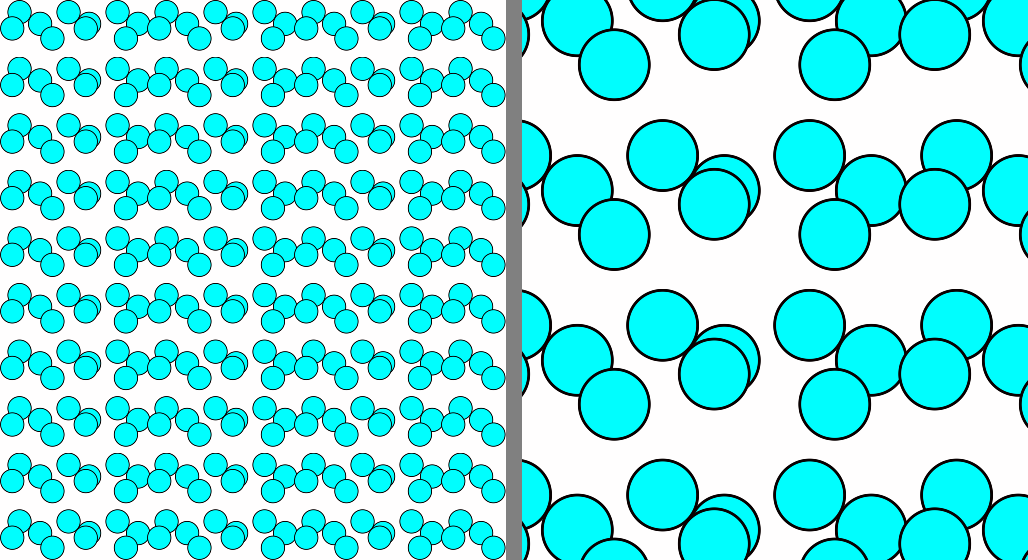
Left: the whole. Right: its middle third, enlarged.
Write a WebGL 2 fragment shader that draws this pattern.

```glsl
#version 300 es
precision highp float;
// Ten bands of overlapping cyan discs with thin black outlines on white.

uniform vec2 u_resolution;
out vec4 outColor;

// Paints the nearest disc of an evenly spaced, finite row over the colour.
vec3 paintRow(vec3 color, vec2 p, vec2 first, float pitch, float count, float pixel) {
    float index = clamp(round((p.x - first.x) / pitch), 0.0, count - 1.0);
    float edge = length(p - first - vec2(index * pitch, 0.0)) - 16.0;
    float halfLine = 0.65;
    float aa = 0.5 * pixel;
    vec3 ink = vec3(0.03, 0.0, 0.0);
    vec3 cyan = vec3(0.0, 0.995, 0.995);
    vec3 disc = mix(cyan, ink, smoothstep(-aa, aa, edge + halfLine));
    return mix(disc, color, smoothstep(-aa, aa, edge - halfLine));
}

void main() {
    // The canvas is 768 units high, measured downward from its top edge.
    float pixel = 768.0 / u_resolution.y;
    vec2 p = vec2(gl_FragCoord.x, u_resolution.y - gl_FragCoord.y) * pixel;

    // Fold the ten bands into one.
    float bandHeight = 77.6;
    p.y -= bandHeight * clamp(floor(p.y / bandHeight), 0.0, 9.0);

    // Two dense rows lie behind two sparse rows.
    vec3 color = vec3(1.0, 0.995, 0.995);
    color = paintRow(color, p, vec2(26.8, 16.7), 67.2, 10.0, pixel);
    color = paintRow(color, p, vec2(55.0, 32.7), 67.2, 10.0, pixel);
    color = paintRow(color, p, vec2(16.8, 39.0), 100.8, 7.0, pixel);
    color = paintRow(color, p, vec2(71.9, 52.8), 100.8, 7.0, pixel);

    outColor = vec4(color, 1.0);
}
```
